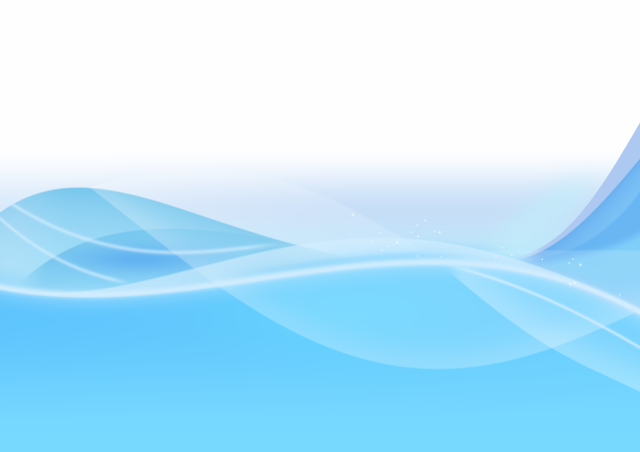
Write a WebGL 1 fragment shader that draws this background.

```glsl
precision highp float;
uniform vec2 u_resolution;

const vec3 WHITE = vec3(0.995, 0.995, 1.0);
const vec3 HAZE = vec3(0.78, 0.87, 0.97);
const vec3 AZURE = vec3(0.37, 0.77, 0.99);
const vec3 CYAN = vec3(0.47, 0.85, 1.0);
const vec3 TEAL = vec3(0.42, 0.76, 0.92);
const vec3 DEEP = vec3(0.34, 0.66, 0.94);
const vec3 VIOLET = vec3(0.68, 0.79, 0.95);
const vec3 RIBBON = vec3(0.83, 0.93, 0.995);

// Quartic through five heights spaced evenly across a span
float curve(float x, vec2 span, vec4 h, float last) {
  float s = 4.0 * clamp((x - span.x) / (span.y - span.x), 0.0, 1.0);
  float a = s - 1.0, b = s - 2.0, c = s - 3.0, d = s - 4.0;
  return h.x * a * b * c * d / 24.0 - h.y * s * b * c * d / 6.0
       + h.z * s * a * c * d / 4.0 - h.w * s * a * b * d / 6.0
       + last * s * a * b * c / 24.0;
}

float below(float y, float edge, float soft) {
  return smoothstep(-soft, soft, edge - y);
}

float glow(vec2 p, vec2 center, vec2 size) {
  vec2 d = (p - center) / size;
  return exp(-dot(d, d));
}

float stroke(float y, float edge, float width) {
  float d = (y - edge) / width;
  return exp(-d * d);
}

float within(float x, vec2 span, float fade) {
  return smoothstep(span.x - fade, span.x + fade, x)
       * (1.0 - smoothstep(span.y - fade, span.y + fade, x));
}

float hash(float n) {
  return fract(sin(n * 12.9898) * 43758.5453);
}

vec3 backdrop(vec2 p, float ribbonLow) {
  vec3 haze = mix(HAZE, vec3(0.74, 0.90, 0.98), smoothstep(0.54, 0.44, p.y));
  haze = mix(haze, WHITE, 0.35 * smoothstep(0.6, 0.0, p.x));
  vec3 sky = mix(haze, WHITE, smoothstep(0.53, 0.675, p.y));
  vec3 water = mix(CYAN, AZURE, smoothstep(0.02, 0.30, p.y) * mix(1.0, 0.5, p.x));
  water = mix(water, vec3(0.40, 0.84, 1.0), 0.7 * glow(p, vec2(0.56, 0.31), vec2(0.2, 0.1)));
  return mix(sky, water, below(p.y, ribbonLow + 0.025, 0.04));
}

// Layered hills on the left
vec3 hills(vec3 color, vec2 p, float low, float px) {
  float crest = curve(p.x, vec2(0.0, 0.6), vec4(0.530, 0.583, 0.530, 0.463), 0.413);
  float inner = curve(p.x, vec2(0.03, 0.45), vec4(0.373, 0.465, 0.493, 0.487), 0.463);
  float above = 1.0 - below(p.y, low, px);
  float mask = below(p.y, crest, px) * above * smoothstep(0.6, 0.4, p.x);
  float fall = exp(-max(crest - p.y, 0.0) / 0.10);
  color = mix(color, mix(vec3(0.66, 0.88, 0.98), TEAL, fall), mask * mix(0.6, 0.9, smoothstep(0.0, 0.12, p.x)));
  float innerMask = below(p.y, inner, px) * above * within(p.x, vec2(0.05, 0.44), 0.03);
  float innerFall = exp(-max(inner - p.y, 0.0) / 0.06);
  color = mix(color, mix(vec3(0.50, 0.82, 0.97), TEAL, innerFall), innerMask * 0.65);
  return mix(color, DEEP, 0.75 * innerMask * glow(p, vec2(0.22, 0.427), vec2(0.11, 0.032)));
}

// Steep sweep on the right
vec3 sweep(vec3 color, vec2 p, float low, float px) {
  vec2 span = vec2(0.78, 1.0);
  float outer = curve(p.x, span, vec4(0.426, 0.445, 0.502, 0.601), 0.729);
  float inner = curve(p.x, span, vec4(0.421, 0.437, 0.485, 0.559), 0.649);
  float fold = curve(p.x, span, vec4(0.415, 0.424, 0.447, 0.493), 0.576);
  float base = curve(p.x, span, vec4(0.410, 0.415, 0.430, 0.450), 0.483);
  float mask = smoothstep(0.78, 0.86, p.x) * (1.0 - below(p.y, low, 0.03));
  color = mix(color, VIOLET, mask * below(p.y, outer, px));
  float fall = exp(-max(inner - p.y, 0.0) / 0.05);
  color = mix(color, mix(vec3(0.50, 0.78, 0.97), vec3(0.42, 0.69, 0.94), fall), mask * below(p.y, inner, px));
  color = mix(color, vec3(0.39, 0.70, 0.95), 0.8 * mask * below(p.y, fold, 2.0 * px));
  return mix(color, vec3(0.52, 0.83, 0.98), 0.8 * mask * below(p.y, base, 0.015));
}

float sparkles(vec2 p, vec2 aspect) {
  float light = 0.0;
  for (int i = 0; i < 26; i++) {
    float n = float(i) + 1.0;
    float x = mix(0.55, 0.98, hash(n));
    float y = 0.49 - 0.28 * (x - 0.6) + 0.09 * (hash(n + 40.0) - 0.5);
    float r = mix(0.0012, 0.0028, hash(n + 80.0));
    light += 0.7 * glow(p * aspect, vec2(x, y) * aspect, vec2(r));
  }
  return min(light, 1.0);
}

void main() {
  vec2 p = gl_FragCoord.xy / u_resolution;
  vec2 aspect = vec2(u_resolution.x / u_resolution.y, 1.0);
  float px = 1.2 / u_resolution.y;
  vec2 full = vec2(0.0, 1.0);
  float top = curve(p.x, full, vec4(0.367, 0.387, 0.465, 0.448), 0.317);
  float low = curve(p.x, full, vec4(0.360, 0.351, 0.397, 0.410), 0.304);

  vec3 color = backdrop(p, low);
  // Pale diagonal beam
  float beam = p.y - 0.46 - 1.1 * (p.x - 0.79);
  color = mix(color, vec3(0.76, 0.93, 0.98), 0.65 * stroke(beam, 0.0, 0.06)
    * within(p.x, vec2(0.77, 0.93), 0.05) * below(p.y, 0.61, 0.06) * (1.0 - below(p.y, top, 0.02)));
  color = hills(color, p, low, px);
  color = sweep(color, p, top, px);

  // Large translucent disc and lower sheet
  float discTop = curve(p.x, vec2(0.1, 0.66), vec4(0.572, 0.616, 0.618, 0.557), 0.446);
  float discLow = curve(p.x, vec2(0.14, 1.0), vec4(0.585, 0.354, 0.205, 0.199), 0.314);
  float disc = below(p.y, discTop, px) * (1.0 - below(p.y, discLow, px));
  color = mix(color, WHITE, disc * (0.14 + 0.12 * stroke(p.y, discLow, 0.05)));
  float sheet = curve(p.x, vec2(0.7, 1.0), vec4(0.400, 0.314, 0.240, 0.183), 0.133);
  float sheetMask = below(p.y, low, px) * (1.0 - below(p.y, sheet, px)) * smoothstep(0.69, 0.73, p.x);
  color = mix(color, WHITE, sheetMask * (0.10 + 0.20 * stroke(p.y, sheet, 0.07)));

  // Flowing ribbon and its bright rim
  float ribbon = below(p.y, top, px) * (1.0 - below(p.y, low, px));
  float body = mix(0.35, 0.65, stroke(p.y, top, 0.035));
  color = mix(color, RIBBON, ribbon * body);
  color = mix(color, AZURE, 0.35 * ribbon * stroke(p.y, low + 0.018, 0.010) * within(p.x, vec2(0.4, 0.7), 0.08));
  color = mix(color, RIBBON, 0.85 * stroke(p.y, low + 0.005, 0.008));
  color = mix(color, RIBBON, 0.25 * stroke(p.y, low, 0.025));

  // Fine strands
  float longStrand = curve(p.x, vec2(0.0, 0.45), vec4(0.566, 0.482, 0.445, 0.445), 0.463);
  float shortStrand = curve(p.x, vec2(0.0, 0.21), vec4(0.517, 0.459, 0.417, 0.389), 0.371);
  float rightStrand = curve(p.x, vec2(0.7, 1.0), vec4(0.413, 0.382, 0.341, 0.290), 0.231);
  color = mix(color, RIBBON, 0.65 * stroke(p.y, longStrand, 0.005) * smoothstep(0.45, 0.38, p.x));
  color = mix(color, RIBBON, 0.65 * stroke(p.y, shortStrand, 0.005) * smoothstep(0.21, 0.17, p.x));
  color = mix(color, RIBBON, 0.8 * stroke(p.y, rightStrand, 0.004) * smoothstep(0.69, 0.75, p.x));
  color = mix(color, WHITE, sparkles(p, aspect));
  gl_FragColor = vec4(color, 1.0);
}
```
